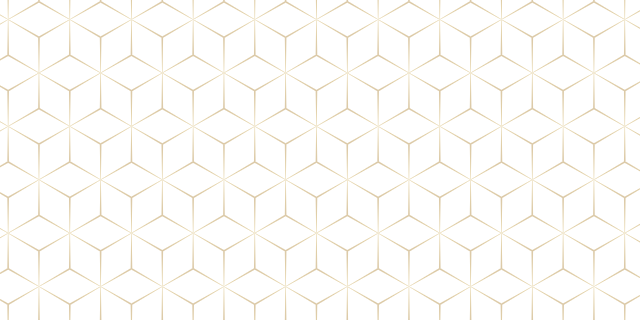
Reproduce this pattern procedurally as a Shadertoy shader.

```glsl
// Offset from the nearest six-way joint of a unit triangular lattice
vec2 nearestJoint(vec2 p) {
    vec2 cell = vec2(1.0, sqrt(3.0));
    vec2 a = mod(p + 0.5 * cell, cell) - 0.5 * cell;
    vec2 b = mod(p, cell) - 0.5 * cell;
    return dot(a, a) < dot(b, b) ? a : b;
}

// Folds the six spokes onto one: x runs along it from 0 to 1, y is the distance across
vec2 spokeCoords(vec2 q) {
    q = abs(q);
    vec2 mirror = vec2(0.8660254, -0.5);
    q -= 2.0 * min(dot(q, mirror), 0.0) * mirror;
    float along = dot(q, vec2(0.8660254, 0.5)) * sqrt(3.0);
    float across = abs(dot(q, vec2(-0.5, 0.8660254)));
    return vec2(along, across);
}

// Share of a pixel covered by a band, also right for bands thinner than the pixel
float bandCoverage(float dist, float halfWidth, float pixel) {
    float inner = max(dist - 0.5 * pixel, -halfWidth);
    float outer = min(dist + 0.5 * pixel, halfWidth);
    return clamp((outer - inner) / pixel, 0.0, 1.0);
}

void mainImage(out vec4 fragColor, in vec2 fragCoord) {
    float side = 0.1927;
    vec2 p = (fragCoord / iResolution.y - vec2(0.0254, 0.939)) / side;
    float pixel = 1.0 / (iResolution.y * side);

    // Spokes swell from the six-way joints to the three-way joints
    vec2 spoke = spokeCoords(nearestJoint(p));
    float halfWidth = mix(0.004, 0.0135, clamp(spoke.x, 0.0, 1.0));
    float line = bandCoverage(spoke.y, halfWidth, pixel);

    // Pale gold at the thin ends, tan at the thick ends
    vec3 gold = mix(vec3(0.90, 0.83, 0.65), vec3(0.86, 0.79, 0.66), spoke.x);
    fragColor = vec4(mix(vec3(1.0), gold, line), 1.0);
}
```
